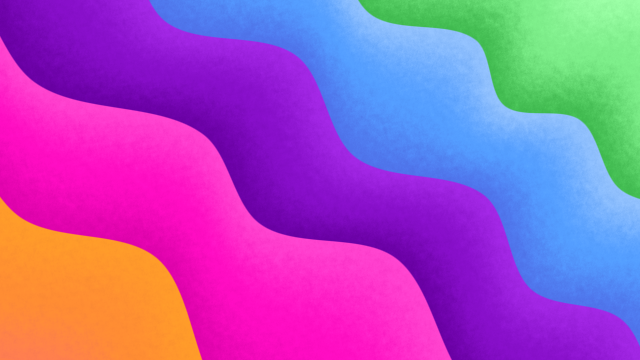
Give the GLSL for this background, as a Shadertoy shader.

```glsl
// Five wavy paper-like layers cascade from the upper left to the lower right.
// Each rim is a chain of eased rises and falls in rotated coordinates; layers
// are shaded from rim to rim, with gradient noise breaking up the shadows.

vec2 randomGradient(vec2 cell) {
    vec2 k = vec2(dot(cell, vec2(127.1, 311.7)), dot(cell, vec2(269.5, 183.3)));
    return 2.0 * fract(sin(k) * 43758.5) - 1.0;
}

float gradientNoise(vec2 p) {
    vec2 i = floor(p), f = p - i;
    vec2 w = f * f * f * (f * (f * 6.0 - 15.0) + 10.0);
    vec2 e = vec2(0.0, 1.0);
    float bottom = mix(dot(randomGradient(i), f),
                       dot(randomGradient(i + e.yx), f - e.yx), w.x);
    float top = mix(dot(randomGradient(i + e), f - e),
                    dot(randomGradient(i + e.yy), f - e.yy), w.x);
    return mix(bottom, top, w.y);
}

// Sum of octaves: soft blotches down to fine grain
float paperGrain(vec2 p) {
    float sum = 0.0, amplitude = 0.5, frequency = 38.0;
    for (int i = 0; i < 4; i++) {
        sum += amplitude * gradientNoise(p * frequency);
        p = mat2(0.8, 0.6, -0.6, 0.8) * p + 3.7;
        frequency *= 1.9;
        amplitude *= 0.9;
    }
    return sum;
}

// Covers everything above the low rim, shaded towards the high rim
void paintLayer(inout vec3 color, float across, float low, float high, float grain,
                vec3 shadow, vec3 body, vec3 light) {
    float d = across - low;
    float t = d / max(high - low, 0.05) + 0.13 * grain;
    vec3 shade = mix(shadow, body, smoothstep(-0.05, 0.5, t));
    shade = mix(shade, light, smoothstep(0.45, 1.05, t));
    shade *= 1.0 + 0.035 * grain;
    color = mix(color, shade, smoothstep(-0.7, 0.7, d / max(fwidth(d), 1e-5)));
}

void mainImage(out vec4 fragColor, in vec2 fragCoord) {
    vec2 p = fragCoord / iResolution.y;

    // Axes along and across the diagonal flow, measured from the top left
    float along = 0.8 * p.x + 0.6 * (1.0 - p.y);
    float across = 0.6 * p.x - 0.8 * (1.0 - p.y);

    // Rims, from the lower left to the upper right
    float orangeRim = -0.390 - 0.059 * smoothstep(0.15, 0.40, along)
        + 0.137 * smoothstep(0.40, 0.77, along)
        - 0.210 * smoothstep(0.77, 1.20, along);

    float pinkRim = -0.026 - 0.099 * smoothstep(-0.11, 0.21, along)
        + 0.165 * smoothstep(0.21, 0.676, along)
        - 0.104 * smoothstep(0.676, 0.949, along)
        + 0.150 * smoothstep(0.949, 1.31, along)
        - 0.165 * smoothstep(1.31, 1.72, along);

    float purpleRim = 0.328 - 0.100 * smoothstep(0.15, 0.405, along)
        + 0.142 * smoothstep(0.405, 0.752, along)
        - 0.127 * smoothstep(0.752, 1.053, along)
        + 0.130 * smoothstep(1.053, 1.40, along)
        - 0.131 * smoothstep(1.40, 1.671, along)
        + 0.084 * smoothstep(1.671, 1.91, along)
        - 0.130 * smoothstep(1.91, 2.20, along);

    float blueRim = 0.686 - 0.100 * smoothstep(0.60, 0.847, along)
        + 0.118 * smoothstep(0.847, 1.123, along)
        - 0.098 * smoothstep(1.123, 1.299, along)
        + 0.094 * smoothstep(1.299, 1.491, along)
        - 0.087 * smoothstep(1.491, 1.697, along)
        + 0.090 * smoothstep(1.697, 1.95, along);

    // Layers, each one overlapping the last
    float grain = paperGrain(p);
    vec3 color = vec3(1.0, 0.50, 0.30);
    paintLayer(color, across, orangeRim - 0.42, orangeRim, grain,
        vec3(1.00, 0.49, 0.32), vec3(1.00, 0.55, 0.20), vec3(1.00, 0.61, 0.16));
    paintLayer(color, across, orangeRim, pinkRim, grain,
        vec3(0.87, 0.01, 0.67), vec3(1.00, 0.05, 0.76), vec3(1.00, 0.27, 0.81));
    paintLayer(color, across, pinkRim, purpleRim, grain,
        vec3(0.41, 0.00, 0.64), vec3(0.53, 0.06, 0.79), vec3(0.64, 0.16, 0.90));
    paintLayer(color, across, purpleRim, blueRim, grain,
        vec3(0.31, 0.45, 0.92), vec3(0.33, 0.62, 1.00), vec3(0.58, 0.76, 0.99));
    paintLayer(color, across, blueRim, blueRim + 0.42, grain,
        vec3(0.25, 0.73, 0.31), vec3(0.49, 0.93, 0.54), vec3(0.62, 1.00, 0.66));

    fragColor = vec4(clamp(color, 0.0, 1.0), 1.0);
}
```
